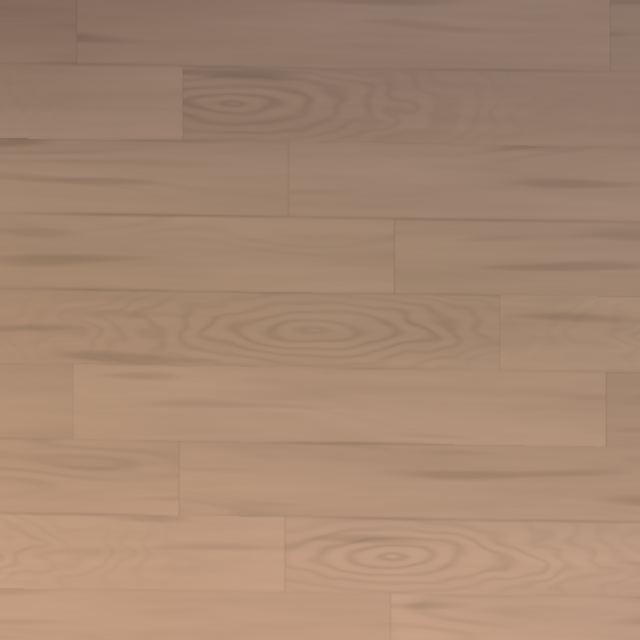
A Shadertoy shader for this texture:

```glsl
const float PLANK_HEIGHT = 0.1172;
const float PLANK_LENGTH = 0.833;
const float ROW_STAGGER = 0.1654;
const vec3 FAR_TAUPE = vec3(0.555, 0.468, 0.415);
const vec3 MID_OAK = vec3(0.645, 0.532, 0.440);
const vec3 NEAR_TAN = vec3(0.755, 0.610, 0.508);

vec2 hash2(vec2 p) {
    vec3 q = fract(p.xyx * vec3(0.1031, 0.1030, 0.0973));
    q += dot(q, q.yzx + 33.33);
    return fract((q.xx + q.yz) * q.zy);
}

float cornerSlope(vec2 cell, vec2 corner, vec2 f) {
    return dot(hash2(cell + corner) * 2.0 - 1.0, f - corner);
}

float gradientNoise(vec2 p) {
    vec2 cell = floor(p), f = p - cell;
    vec2 w = f * f * f * (f * (f * 6.0 - 15.0) + 10.0);
    float low = mix(cornerSlope(cell, vec2(0, 0), f), cornerSlope(cell, vec2(1, 0), f), w.x);
    float high = mix(cornerSlope(cell, vec2(0, 1), f), cornerSlope(cell, vec2(1, 1), f), w.x);
    return mix(low, high, w.y);
}

// Narrow dark latewood lines with soft shoulders
float growthRings(float phase) {
    float wave = 0.5 + 0.5 * sin(6.28318 * phase);
    return wave * wave;
}

// Stretched fibres, broad bands and occasional dark streaks
float fibreTone(vec2 p, vec2 seed) {
    float bands = gradientNoise(p * vec2(1.8, 17.0) + seed);
    float fibres = gradientNoise(p * vec2(5.0, 65.0) + seed.yx);
    float fine = gradientNoise(p * vec2(16.0, 150.0) + seed);
    float streak = smoothstep(0.16, 0.5, gradientNoise(p * vec2(3.5, 42.0) + seed + 7.3));
    return 0.05 * bands + 0.03 * fibres + 0.012 * fine - 0.09 * streak;
}

// Elongated rings around the heart of a plank, loosening into flames
float heartFigure(vec2 p, vec2 heart, vec2 seed) {
    vec2 d = p - heart;
    float spread = smoothstep(0.02, 0.3, abs(d.x));
    float warp = gradientNoise(p * vec2(9.0, 28.0) + seed);
    warp += 0.5 * gradientNoise(p * vec2(22.0, 50.0) + seed);
    float radius = length(d * vec2(0.26, 1.0)) + warp * mix(0.007, 0.024, spread);
    float fade = exp(-7.0 * d.x * d.x) * exp(-300.0 * d.y * d.y);
    float patches = 0.75 + 0.6 * gradientNoise(p * vec2(7.0, 22.0) + seed.yx);
    return growthRings(radius * 75.0) * fade * patches;
}

// Faint wavy contours on plainer planks
float plainFigure(vec2 p, vec2 seed) {
    float contour = gradientNoise(p * vec2(3.0, 17.0) + seed);
    float mask = smoothstep(0.0, 0.4, gradientNoise(p * vec2(2.2, 9.0) + seed.yx));
    return growthRings(contour * 4.5) * mask;
}

float softLine(float distanceToLine, float halfWidth) {
    float r = distanceToLine / halfWidth;
    return exp(-r * r);
}

vec3 floorLight(vec2 p) {
    vec3 tone = mix(FAR_TAUPE, MID_OAK, smoothstep(-0.08, 0.55, p.y));
    tone = mix(tone, NEAR_TAN, smoothstep(0.42, 1.05, p.y));
    tone -= vec3(0.035, 0.02, 0.002) * (p.x - 0.5) * smoothstep(0.0, 0.35, p.y);
    float corner = exp(-dot(p * vec2(2.2, 6.0), p * vec2(2.2, 6.0)));
    return tone * (1.0 - vec3(0.08, 0.10, 0.12) * corner);
}

void mainImage(out vec4 fragColor, in vec2 fragCoord) {
    vec2 p = fragCoord / iResolution.xy;
    p.y = 1.0 - p.y;

    // Staggered planks with a slight tilt
    float across = (p.y + 0.013 - 0.014 * (p.x - 0.4)) / PLANK_HEIGHT;
    float row = floor(across);
    float along = (p.x - 0.12 - ROW_STAGGER * row) / PLANK_LENGTH;
    float plank = floor(along);
    vec2 local = vec2(along - plank, across - row) * vec2(PLANK_LENGTH, PLANK_HEIGHT);
    vec2 random = hash2(vec2(row, plank) + 21.0);
    vec2 seed = random * 60.0;

    // Every third row carries a pronounced heart figure
    float hearted = 1.0 - step(0.5, abs(mod(row, 3.0) - 1.0));
    vec2 heart = vec2(fract(1.25 - 0.15 * row) * PLANK_LENGTH, 0.5 * PLANK_HEIGHT);
    float figure = mix(0.045 * plainFigure(local, seed),
                       0.095 * heartFigure(local, heart, seed), hearted);
    float shade = 1.0 + 0.055 * (random.x - 0.5) + fibreTone(local, seed) - figure;

    // Seams come and go along their length
    float seamDistance = min(local.y, PLANK_HEIGHT - local.y);
    float endDistance = min(local.x, PLANK_LENGTH - local.x);
    float seamRow = floor(across + 0.5);
    float wear = smoothstep(-0.1, 0.4, gradientNoise(vec2(p.x * 3.0, seamRow * 3.7 + 0.4)));
    shade -= (0.015 + 0.10 * wear) * softLine(seamDistance, 0.0028);
    shade -= (0.02 + 0.04 * random.y) * softLine(endDistance, 0.0018);

    // Soft large-scale unevenness
    shade += 0.025 * gradientNoise(p * vec2(2.5, 5.0) + 3.1);
    vec3 color = floorLight(p) * mix(vec3(1.0), vec3(shade), vec3(0.96, 1.0, 1.04));
    fragColor = vec4(clamp(color, 0.0, 1.0), 1.0);
}
```
